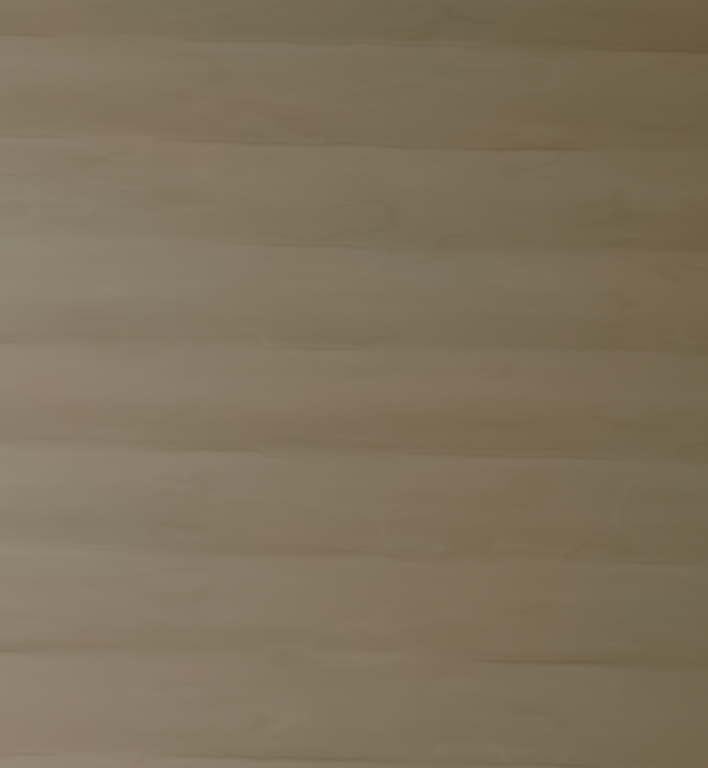
Give the GLSL for this texture, as a WebGL 1 fragment shader.

```glsl
precision highp float;
// Softly lit, weathered wooden boards with faint horizontal grain and broken seams.

uniform vec2 u_resolution;

const float BOARD_HEIGHT = 0.1335;
const float FIRST_SEAM = 0.045;
const float SEAM_SLOPE = 0.024;
const vec3 DARK_WOOD = vec3(0.428, 0.372, 0.278);
const vec3 LIGHT_WOOD = vec3(0.575, 0.533, 0.462);
const vec3 RED_TINT = vec3(0.014, -0.005, -0.007);

float hash(vec2 cell) {
  vec3 q = fract(vec3(cell.xyx) * 0.1031);
  q += dot(q, q.yzx + 33.33);
  return fract((q.x + q.y) * q.z);
}

float noise(vec2 p) {
  vec2 cell = floor(p);
  vec2 f = fract(p);
  f = f * f * (3.0 - 2.0 * f);
  float low = mix(hash(cell), hash(cell + vec2(1.0, 0.0)), f.x);
  float high = mix(hash(cell + vec2(0.0, 1.0)), hash(cell + vec2(1.0)), f.x);
  return mix(low, high, f.y);
}

// Layered noise, centred on zero.
float fbm(vec2 p) {
  float sum = 0.0;
  float weight = 0.5;
  for (int i = 0; i < 4; i++) {
    sum += weight * (noise(p) - 0.5);
    p = p * 2.03 + vec2(17.3, 9.1);
    weight *= 0.5;
  }
  return sum;
}

float bell(float distance, float width) {
  float r = distance / width;
  return exp(-r * r);
}

// Light falls from the left and fades towards the upper right.
float lighting(vec2 uv) {
  float fromLeft = 0.92 - 0.76 * uv.x;
  float topShade = 0.27 * smoothstep(0.55, 1.05, uv.y);
  float cornerGlow = 0.06 * (1.0 - uv.y) * uv.x;
  return fromLeft - topShade * (1.0 - 0.45 * uv.x) + cornerGlow;
}

// Each board darkens gently towards its lower edge.
float boardShade(float row, float x) {
  float f = fract(row);
  float ramp = smoothstep(0.25, 0.9, f) * (1.0 - smoothstep(0.93, 1.0, f));
  float strength = 0.05 + 0.13 * noise(vec2(x * 2.0, floor(row) * 7.0 + 3.0));
  return strength * ramp;
}

// Broken hairline plus a blurred shadow along the nearest board edge.
float seamShade(float row, float x) {
  float id = floor(row + 0.5);
  float offset = (row - id) * BOARD_HEIGHT;
  float hairline = smoothstep(0.42, 0.8, noise(vec2(x * 7.0, id * 5.0 + 1.0)));
  float blur = smoothstep(0.25, 0.85, noise(vec2(x * 2.6, id * 9.0 + 4.0)));
  float shade = 0.17 * hairline * bell(offset, 0.0024);
  shade += 0.15 * blur * bell(offset + 0.002, 0.008);
  return shade - 0.05 * hairline * bell(offset - 0.008, 0.006);
}

// Sparse short curved scratches, found as ridges of stretched noise.
float wisps(vec2 p, float seed) {
  vec2 q = p * vec2(13.0, 48.0) + seed;
  q.y += 2.0 * fbm(p * 12.0 + seed);
  float ridge = bell(noise(q) - 0.5, 0.09);
  return ridge * smoothstep(0.62, 0.86, noise(p * vec2(9.0, 22.0) + seed * 1.7));
}

void main() {
  vec2 uv = gl_FragCoord.xy / u_resolution;
  vec2 p = gl_FragCoord.xy / u_resolution.y;

  // Boards are counted downwards and sag slightly to the right.
  float wobble = 0.012 * fbm(p * vec2(5.0, 3.0)) + 0.005 * fbm(p * vec2(32.0, 14.0));
  float row = (1.0 - p.y - FIRST_SEAM - SEAM_SLOPE * p.x + wobble) / BOARD_HEIGHT;

  // Broad streaks, fine fibres and a soft mottling.
  vec2 along = vec2(p.x, p.y + SEAM_SLOPE * p.x + wobble);
  float tone = lighting(uv);
  tone += 0.16 * fbm(along * vec2(2.2, 24.0) + 5.0);
  tone += 0.09 * fbm(along * vec2(8.0, 75.0) + 31.0);
  tone += 0.07 * fbm(p * vec2(20.0, 34.0) + 12.0);
  tone -= boardShade(row, p.x) + seamShade(row, p.x);
  tone += 0.06 * wisps(p, 21.0) - 0.08 * wisps(p, 64.0);

  // Patches drift between olive and reddish brown.
  float warmth = 2.2 * fbm(p * vec2(3.2, 6.0) + 43.0);
  vec3 wood = mix(DARK_WOOD, LIGHT_WOOD, tone) + RED_TINT * warmth;
  wood += RED_TINT * 0.5 * (0.5 - uv.y);
  gl_FragColor = vec4(wood, 1.0);
}
```
